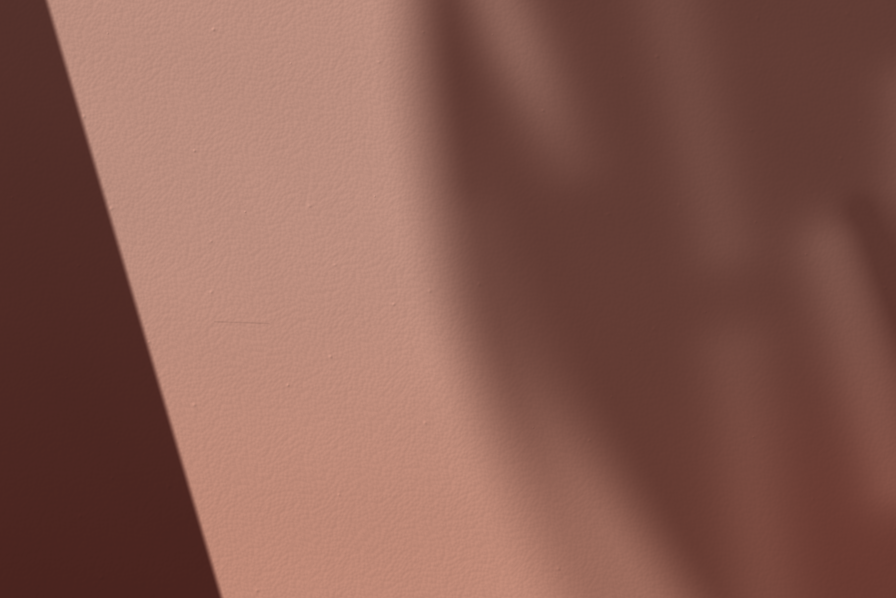
Write a WebGL 2 fragment shader that draws this texture.

```glsl
#version 300 es
precision highp float;

uniform vec2 u_resolution;
out vec4 fragColor;

const float ASPECT = 1.5;
const vec3 LIT_WALL = vec3(0.735, 0.555, 0.495);
const vec3 SHADED_WALL = vec3(0.385, 0.238, 0.208);
const vec3 DEEP_TOP = vec3(0.335, 0.195, 0.172);
const vec3 DEEP_BOTTOM = vec3(0.290, 0.140, 0.120);
const vec3 WARM_TINT = vec3(1.02, 0.965, 0.935);
const float GRAIN_SCALE = 150.0;
const float GRAIN_DEPTH = 0.055;
const float SPECK_SCALE = 13.0;
const float SPECK_SHARE = 0.22;
const float PENUMBRA = 0.075;
const float HARD_EDGE = 0.006;

vec2 hash2(vec2 p) {
    vec3 q = fract(p.xyx * vec3(0.1031, 0.1030, 0.0973));
    q += dot(q, q.yzx + 33.33);
    return fract((q.xx + q.yz) * q.zy);
}

// Distance to the nearest scattered point
float cellular(vec2 p) {
    vec2 cell = floor(p);
    float nearest = 4.0;
    for (int j = -1; j <= 1; j++) {
        for (int i = -1; i <= 1; i++) {
            vec2 c = cell + vec2(i, j);
            vec2 d = c + hash2(c) - p;
            nearest = min(nearest, dot(d, d));
        }
    }
    return sqrt(nearest);
}

float segmentDistance(vec2 p, vec2 a, vec2 b) {
    vec2 ab = b - a;
    return length(p - a - ab * clamp(dot(p - a, ab) / dot(ab, ab), 0.0, 1.0));
}

// Blurred streak between two points
float streak(vec2 p, vec2 a, vec2 b, float width) {
    float d = segmentDistance(p, a, b) / width;
    return exp(-d * d);
}

float plasterHeight(vec2 p) {
    vec2 q = p + 0.004 * sin(p.yx * 61.0);
    return cellular(q * GRAIN_SCALE) + 0.7 * cellular(q * GRAIN_SCALE * 0.47 + 17.0);
}

// Uneven paint from layered sines
float mottling(vec2 p) {
    float sum = 0.0;
    float amplitude = 0.5;
    for (int i = 0; i < 4; i++) {
        sum += amplitude * sin(p.x * 5.0 + 2.0 * sin(p.y * 7.0)) * sin(p.y * 11.0 + sin(p.x * 4.0));
        p = mat2(1.5, 0.9, -0.9, 1.5) * p + 3.1;
        amplitude *= 0.55;
    }
    return sum;
}

// Sparse bumps, bright on the upper left and dark on the lower right
float specks(vec2 p) {
    vec2 q = p * SPECK_SCALE;
    vec2 cell = floor(q);
    vec2 pick = hash2(cell + 71.0);
    vec2 d = fract(q) - mix(vec2(0.15), vec2(0.85), hash2(cell));
    float radius = mix(0.02, 0.045, pick.y);
    float present = step(pick.x, SPECK_SHARE);
    return present * dot(d, vec2(-0.7, 0.7)) / radius * exp(-dot(d, d) / (radius * radius));
}

// Light on the wall behind the blurred branches
float branchLight(vec2 p) {
    float t = 1.0 - p.y;
    float outerEdge = 0.69 + 0.03 * t + 0.21 * t * t;
    float coreEdge = 0.70 + 0.27 * t + 0.18 * t * t;
    float outer = smoothstep(-PENUMBRA, PENUMBRA, p.x - outerEdge);
    float core = smoothstep(-PENUMBRA, PENUMBRA, p.x - coreEdge);
    float halfShade = mix(0.15, 0.62, smoothstep(0.5, 0.95, t));
    float light = mix(1.0, halfShade * (1.0 - core), outer);

    light += 0.46 * smoothstep(0.60, 0.95, p.y) * streak(p, vec2(0.81, 1.06), vec2(0.95, 0.72), 0.060);
    light += 0.17 * streak(p, vec2(1.11, 1.04), vec2(1.21, 0.60), 0.065);
    light += 0.18 * streak(p, vec2(1.23, 0.40), vec2(1.29, -0.05), 0.070);
    light += 0.28 * streak(p, vec2(1.39, 0.58), vec2(1.50, 0.20), 0.065);
    light += 0.22 * streak(p, vec2(1.53, 0.84), vec2(1.53, 0.70), 0.060);
    light -= 0.17 * streak(p, vec2(1.44, 0.64), vec2(1.53, 0.42), 0.035);
    light -= 0.07 * streak(p, vec2(0.74, 1.02), vec2(0.78, 0.70), 0.045);
    return clamp(light, -0.06, 1.0);
}

void main() {
    vec2 p = gl_FragCoord.xy / u_resolution * vec2(ASPECT, 1.0);
    float t = 1.0 - p.y;

    // Wall and soft shadows
    float light = branchLight(p);
    vec3 color = mix(SHADED_WALL, LIT_WALL, light);
    color *= mix(vec3(1.0), WARM_TINT, smoothstep(0.3, 1.0, t));
    color.r += 0.025 * smoothstep(1.0, 1.5, p.x) * smoothstep(0.4, 0.9, t);

    // Straight deep shadow on the left
    float hardEdge = 0.078 + 0.293 * t;
    float sun = smoothstep(-HARD_EDGE, HARD_EDGE, p.x - hardEdge);
    color = mix(mix(DEEP_TOP, DEEP_BOTTOM, t), color, sun);

    // Plaster relief
    vec2 toLight = vec2(-0.0012, 0.0012);
    float relief = plasterHeight(p + toLight) - plasterHeight(p - toLight);
    float exposure = mix(0.45, 1.0, sun * max(light, 0.0));
    float scratch = streak(p, vec2(0.36, 0.462), vec2(0.45, 0.459), 0.0015);
    color *= 1.0 + exposure * (GRAIN_DEPTH * relief + 0.22 * specks(p) - 0.07 * scratch);
    color *= 1.0 + 0.014 * mottling(p);

    fragColor = vec4(color, 1.0);
}
```
